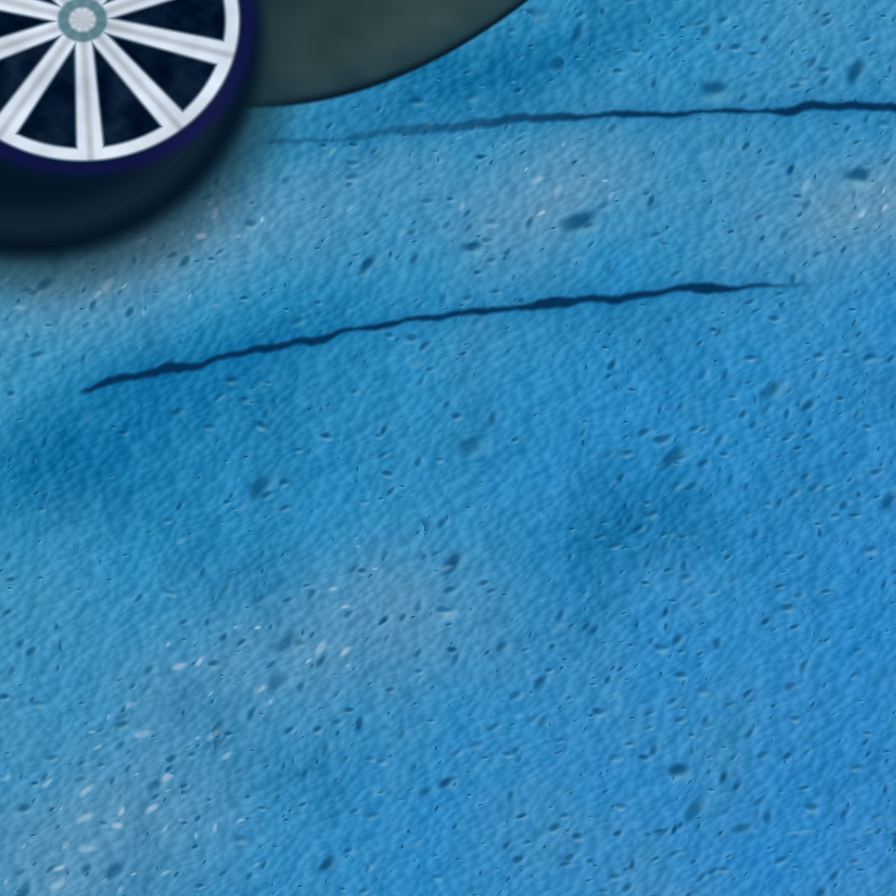
This texture is drawn by a WebGL 2 fragment shader. Its source:

```glsl
#version 300 es
precision highp float;
// Worn blue painted asphalt with pits and two cracks, a spoked wheel in the top left corner.
#define PAINT vec3(0.17, 0.54, 0.74)
#define WORN vec3(0.37, 0.58, 0.71)
#define DEEP vec3(0.02, 0.38, 0.59)
#define PIT vec3(0.01, 0.25, 0.41)
#define RUBBER vec3(0.02, 0.09, 0.15)
#define BODY vec3(0.13, 0.24, 0.27)
#define METAL vec3(0.83, 0.88, 0.93)
#define SPOKES 10.0
#define GRAIN_SLANT 0.6
#define PIT_AMOUNT 0.75
#define SOFT 0.003

uniform vec2 u_resolution;
out vec4 fragColor;

mat2 rotate(float a) {
  return mat2(cos(a), sin(a), -sin(a), cos(a));
}

vec3 hash(vec2 p) {
  vec3 q = fract(p.xyx * vec3(0.1031, 0.1030, 0.0973));
  q += dot(q, q.yxz + 33.33);
  return fract((q.xxy + q.yzz) * q.zyx);
}

// Layered, warped sines: roughly -1 to 1
float waves(vec2 p) {
  float sum = 0.0, amp = 0.5;
  for (int i = 0; i < 5; i++) {
    p = rotate(1.1) * p * 1.75 + 1.7;
    sum += amp * sin(p.x + 1.4 * sin(p.y));
    amp *= 0.62;
  }
  return sum;
}

// Cellular distance to the nearest grain
float grain(vec2 p) {
  vec2 id = floor(p);
  float nearest = 2.0;
  for (int k = 0; k < 9; k++) {
    vec2 cell = id + vec2(k % 3 - 1, k / 3 - 1);
    nearest = min(nearest, length(cell + hash(cell).xy - p));
  }
  return nearest;
}

// Scattered oval pits: x is the hollow, y the bright lip beside it
vec2 pits(vec2 p, float density) {
  vec2 id = floor(p), mark = vec2(0.0);
  for (int k = 0; k < 9; k++) {
    vec2 cell = id + vec2(k % 3 - 1, k / 3 - 1);
    vec3 h = hash(cell + 71.0), g = hash(cell + 19.0);
    float size = mix(0.14, 0.46, g.x * g.x) * step(h.z, density) + 0.001;
    vec2 d = rotate((g.y - 0.5) * 1.6) * (p - cell - h.xy) * vec2(1.0, 1.8);
    vec2 lip = d + vec2(-0.4, 1.0) * size;
    vec2 shape = 1.0 - smoothstep(0.25, 1.2, vec2(length(d), length(lip)) / size);
    mark = max(mark, shape * vec2(0.5 + 0.5 * g.z, 0.3 + 0.7 * g.y));
  }
  return mark;
}

float blob(vec2 p, vec2 centre, vec2 size) {
  vec2 d = rotate(-0.3) * (p - centre) / size;
  return exp(-dot(d, d));
}

// Crack that rises from start and levels out: x is its core, y a wide stain
vec2 crack(vec2 p, vec2 start, vec2 span) {
  float t = clamp((p.x - start.x) / span.x, 0.0, 1.0);
  float jitter = 0.004 * waves(vec2(p.x * 22.0, start.y * 9.0));
  float d = abs(p.y - start.y - span.y * t * (2.0 - t) - jitter);
  float width = 0.0035 + 0.0025 * waves(vec2(p.x * 17.0, start.x * 30.0));
  float inside = smoothstep(0.0, 0.02, p.x - start.x);
  return inside * vec2(1.0 - smoothstep(width - SOFT, width + SOFT, d), exp(-d * 70.0));
}

vec3 ground(vec2 p) {
  float patches = waves(p * 3.0 + 4.0), mottle = waves(p * 13.0);
  vec2 slanted = rotate(-GRAIN_SLANT) * p + 0.004 * vec2(mottle, waves(p * 19.0 + 3.0));

  // Broad worn and saturated areas
  float worn = blob(p, vec2(0.12, 0.06), vec2(0.19, 0.11)) + blob(p, vec2(0.33, 0.29), vec2(0.2, 0.09))
    + blob(p, vec2(0.2, 0.73), vec2(0.2, 0.07)) + blob(p, vec2(0.62, 0.78), vec2(0.12, 0.06))
    + blob(p, vec2(0.97, 0.77), vec2(0.12, 0.05));
  float deep = blob(p, vec2(0.05, 0.49), vec2(0.25, 0.07)) + blob(p, vec2(0.52, 0.91), vec2(0.2, 0.05))
    + 0.6 * blob(p, vec2(0.68, 0.4), vec2(0.13, 0.07)) + 0.5 * blob(p, vec2(0.3, 0.63), vec2(0.14, 0.03));
  vec3 col = PAINT + vec3(0.0, -0.02, 0.035) * (p.x - p.y + 0.2);
  col = mix(col, WORN, clamp(worn * 0.75 + 0.14 + 0.22 * patches + 0.12 * mottle, 0.0, 0.95));
  col = mix(col, DEEP, clamp(deep * 0.75 - 0.05 - 0.2 * patches + 0.2 * mottle, 0.0, 0.9));

  // Fine relief, pits and their lips
  float fine = grain(slanted * vec2(75.0, 120.0)) - grain(slanted * vec2(75.0, 120.0) + vec2(0.3, -0.4));
  col += 0.09 * fine + 0.025 * waves(slanted * vec2(45.0, 80.0));
  float crowd = clamp(0.38 + 0.25 * waves(p * 6.0 + 9.0) + 0.25 * (p.x - p.y), 0.08, 0.8);
  vec2 small = pits(slanted * vec2(48.0, 56.0), crowd);
  vec2 large = pits(slanted * vec2(20.0, 25.0) + 5.0, crowd * 0.4);
  col = mix(col, vec3(0.52, 0.73, 0.82), 0.4 * max(small.y, large.y));
  col = mix(col, PIT, PIT_AMOUNT * max(small.x * 0.8, large.x));
  float chips = pits(slanted * vec2(34.0, 46.0) + 40.0, 0.03 + 0.3 * clamp(worn, 0.0, 1.0)).x;
  col = mix(col, METAL, 0.55 * chips * clamp(worn + 0.3, 0.0, 1.0));

  // Cracks, each fading at its faint end
  vec2 lower = crack(p, vec2(0.08, 0.56), vec2(0.9, 0.122)) * (1.0 - smoothstep(0.81, 0.93, p.x));
  vec2 upper = crack(p, vec2(0.286, 0.837), vec2(0.72, 0.043)) * mix(0.35, 1.0, smoothstep(0.4, 0.75, p.x));
  vec2 split = max(lower, upper);
  col = mix(col, DEEP, 0.4 * split.y);
  return mix(col, vec3(0.01, 0.16, 0.3), 0.88 * split.x);
}

// Rim, spokes and hub over a tyre
vec3 wheel(vec2 p, vec3 col) {
  float tyre = length((p - vec2(0.03, 0.96)) / vec2(0.265, 0.25));
  col = mix(col, BODY * 0.8, 0.75 * (1.0 - smoothstep(0.95, 1.3, tyre)));
  vec3 rubber = RUBBER + 0.05 * smoothstep(0.7, 0.85, tyre) * (1.0 - smoothstep(0.85, 0.95, tyre));
  col = mix(col, rubber, 1.0 - smoothstep(0.94, 1.04, tyre));
  vec2 q = (p - vec2(0.092, 0.978)) / vec2(0.178, 0.16);
  float r = length(q), soft = SOFT * 6.0;
  col = mix(col, vec3(0.08, 0.08, 0.32), 0.7 * exp(-pow((r - 1.04) * 18.0, 2.0)));
  col = mix(col, vec3(0.02, 0.09, 0.17) + 0.05 * waves(p * 40.0), 1.0 - smoothstep(0.97, 1.0, r));
  float sector = 6.28319 / SPOKES;
  float turn = mod(atan(q.y, q.x) + 0.26 + 0.5 * sector, sector) - 0.5 * sector;
  float across = abs(r * sin(turn));
  float spoke = (1.0 - smoothstep(-soft, soft, across - 0.05 - 0.04 * r)) * step(r, 0.95);
  float ring = 1.0 - smoothstep(-soft, soft, abs(r - 0.94) - 0.045);
  float hub = 1.0 - smoothstep(-soft, soft, r - 0.17);
  vec3 metal = METAL * (0.84 + 0.16 * smoothstep(0.0, 0.04, across)) + 0.05 * waves(p * 25.0);
  col = mix(col, metal, max(max(spoke, ring), hub));
  return mix(col, BODY * 1.6, 0.7 * (1.0 - smoothstep(0.02, 0.05, abs(r - 0.12))));
}

void main() {
  vec2 p = gl_FragCoord.xy / u_resolution;
  vec3 col = ground(p);
  // Dark bodywork above a curved sill
  float sill = p.y - 0.88 - 1.25 * pow(max(p.x - 0.28, 0.0), 2.0);
  vec3 body = BODY + 0.04 * waves(p * 11.0) + vec3(0.05, 0.02, 0.0) * smoothstep(0.0, 0.06, sill);
  body = mix(body, RUBBER, exp(-pow(sill * 140.0, 2.0)));
  col = mix(col, body, smoothstep(-SOFT, SOFT, sill));
  fragColor = vec4(clamp(wheel(p, col), 0.0, 1.0), 1.0);
}
```
